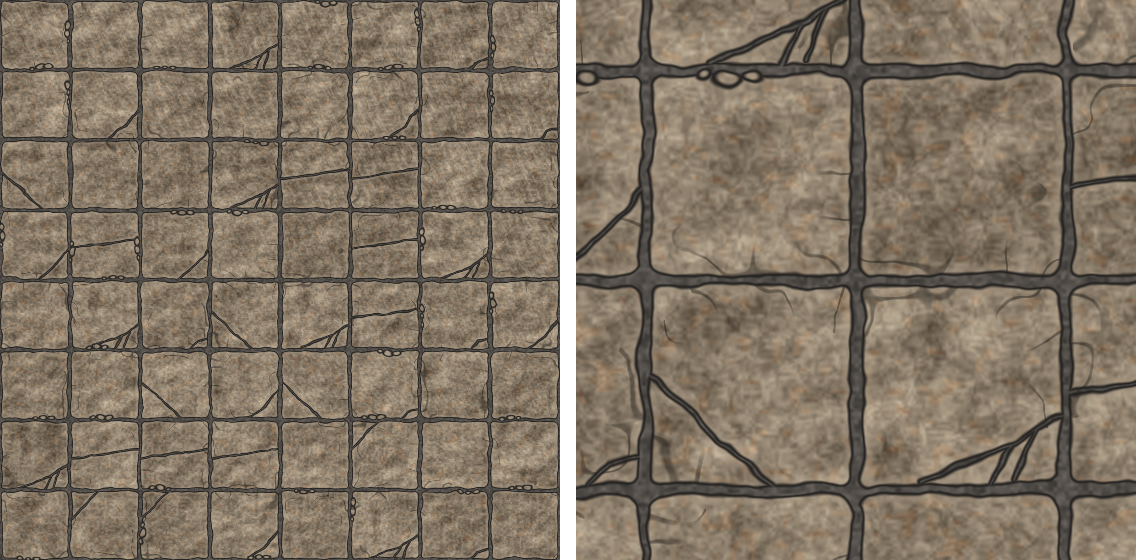
Left, the full canvas; right, a detail of the centre.
This texture is drawn by a three.js fragment shader. Its source:

```glsl
varying vec2 vUv;

const float TILES = 8.0;
const float SOFT = 0.009;
const vec3 STONE_DARK = vec3(0.29, 0.245, 0.195);
const vec3 STONE_LIGHT = vec3(0.73, 0.67, 0.58);
const vec3 RIM = vec3(0.66, 0.60, 0.52);
const vec3 INK = vec3(0.12, 0.115, 0.11);
const vec3 MORTAR = vec3(0.37, 0.35, 0.33);

float hash(vec2 p) {
  return fract(sin(dot(p, vec2(127.1, 311.7))) * 43758.55);
}

float noise(vec2 p) {
  vec2 i = floor(p), f = fract(p);
  f = f * f * (3.0 - 2.0 * f);
  return mix(mix(hash(i), hash(i + vec2(1.0, 0.0)), f.x),
             mix(hash(i + vec2(0.0, 1.0)), hash(i + 1.0), f.x), f.y);
}

float fbm(vec2 p) {
  float sum = 0.0, amp = 0.53;
  for (int i = 0; i < 4; i++) {
    sum += amp * noise(p);
    p = mat2(1.6, 1.2, -1.2, 1.6) * p + 3.7;
    amp *= 0.5;
  }
  return sum;
}

float segment(vec2 p, vec2 a, vec2 b) {
  vec2 ab = b - a;
  return length(p - a - ab * clamp(dot(p - a, ab) / dot(ab, ab), 0.0, 1.0));
}

float roundedBox(vec2 p, vec2 halfSize, float radius) {
  vec2 q = abs(p) - halfSize + radius;
  return length(max(q, 0.0)) + min(max(q.x, q.y), 0.0) - radius;
}

// Crack distance for a tile; kind in 0..1 selects its form
float crack(vec2 f, float kind, float width) {
  float d = 1.0;
  if (kind < 0.10) {
    d = min(segment(f, vec2(1.0, 0.46), vec2(0.78, 0.19)),
            segment(f, vec2(0.78, 0.19), vec2(0.52, 0.0)));
  } else if (kind < 0.18) {
    d = min(segment(f, vec2(1.0, 0.38), vec2(0.72, 0.20)),
            segment(f, vec2(0.72, 0.20), vec2(0.30, 0.03)));
    d = min(d, segment(f, vec2(0.74, 0.21), vec2(0.62, 0.0)));
    d = min(d, segment(f, vec2(0.85, 0.28), vec2(0.76, 0.04)));
  } else if (kind < 0.27) {
    d = segment(f, vec2(0.0, 0.45), vec2(1.0, 0.59));
  } else if (kind < 0.33) {
    d = segment(f, vec2(0.0, 0.56), vec2(0.62, 0.0));
  } else if (kind < 0.43) {
    d = min(segment(f, vec2(1.0, 0.17), vec2(0.82, 0.12)),
            segment(f, vec2(0.82, 0.12), vec2(0.71, 0.0)));
  } else if (kind < 0.49) {
    d = segment(f, vec2(0.0, 0.57), vec2(0.42, 1.0));
  }
  return d - width;
}

// Adds outlined stone chips along one edge of the grid
float addChips(float d, vec2 p, float seed, float chance) {
  vec2 id = mod(vec2(floor(p.x), floor(p.y + 0.5)), TILES) + seed;
  vec2 local = vec2(fract(p.x), p.y - floor(p.y + 0.5));
  if (hash(id) > chance) return d;
  float start = mix(0.12, 0.6, hash(id + 5.3));
  float side = hash(id + 2.1) < 0.5 ? -1.0 : 1.0;
  for (int i = 0; i < 3; i++) {
    float k = float(i), h = hash(id + k * 7.7);
    vec2 radius = vec2(0.045 + 0.04 * h, 0.028 + 0.018 * h);
    vec2 centre = vec2(start + 0.115 * k, side * (0.02 + 0.025 * h));
    float chip = (length((local - centre) / radius) - 1.0) * radius.y;
    d = max(min(d, chip), -chip - 0.016);
  }
  return d;
}

vec3 stone(vec2 f, vec2 id, float kind) {
  vec2 p = f + id * 13.7;
  float relief = fbm(p * vec2(4.5, 6.0)) - fbm(p * vec2(4.5, 6.0) + vec2(0.3, -0.4));
  float tone = 0.57 + 0.5 * (fbm(p * 2.6 + 9.0) - 0.5) + 0.75 * relief;
  tone += 0.34 * (noise(p * 31.0) - 0.5) + 0.24 * (noise(p * 58.0) - 0.5);
  tone += 0.09 * (hash(id + 4.0) - 0.5);
  // Damp stain on the shattered tiles
  float stain = length((f - vec2(0.35, 0.66)) / vec2(0.09, 0.28)) + noise(p * 9.0) - 0.5;
  tone -= 0.22 * (1.0 - smoothstep(0.4, 1.1, stain)) * step(0.10, kind) * step(kind, 0.18);
  vec3 color = mix(STONE_DARK, STONE_LIGHT, clamp(tone, 0.0, 1.1));
  return color + vec3(0.04, 0.0, -0.025) * smoothstep(0.65, 0.9, noise(p * 21.0 + 6.0));
}

void main() {
  vec2 p = vUv * TILES;
  vec2 warp = vec2(noise(p * 6.0), noise(p * 6.0 + 40.0)) - 0.5;
  warp += 0.5 * (vec2(noise(p * 17.0), noise(p * 17.0 + 70.0)) - 0.5);
  p += 0.032 * warp;
  vec2 id = mod(floor(p), TILES), f = fract(p);
  float kind = hash(id + 0.6);

  // Joints, cracks and chips share one distance
  float joint = 0.021 + 0.02 * noise(p * 5.0 + 20.0);
  float d = -roundedBox(f - 0.5, vec2(0.5 - joint), 0.045);
  float edge = d;
  d = min(d, crack(f, kind, 0.013 + 0.008 * noise(p * 8.0)));
  d = addChips(d, p, 0.3, 0.30);
  d = addChips(d, p.yx, 31.0, 0.14);

  // Stone face with a pale worn rim and faint hairlines
  vec3 color = stone(f, id, kind);
  color = mix(color, RIM, 0.4 * (1.0 - smoothstep(0.012, 0.045, d)));
  float vein = abs(noise(p * 5.0 + id * 3.0) - 0.5);
  float nearEdge = (1.0 - smoothstep(0.05, 0.18, edge)) * step(0.55, noise(p * 2.3 + 8.0));
  color *= 1.0 - 0.35 * nearEdge * (1.0 - smoothstep(0.01, 0.04, vein));

  // Inked outline around gritty mortar
  float grit = 0.6 * noise(p * 48.0) + 0.4 * noise(p * vec2(22.0, 34.0));
  vec3 fill = mix(INK, MORTAR, smoothstep(0.004, 0.02, -d) * (0.35 + 0.9 * grit));
  color = mix(fill, color, smoothstep(-SOFT, SOFT, d));
  gl_FragColor = vec4(color, 1.0);
}
```
